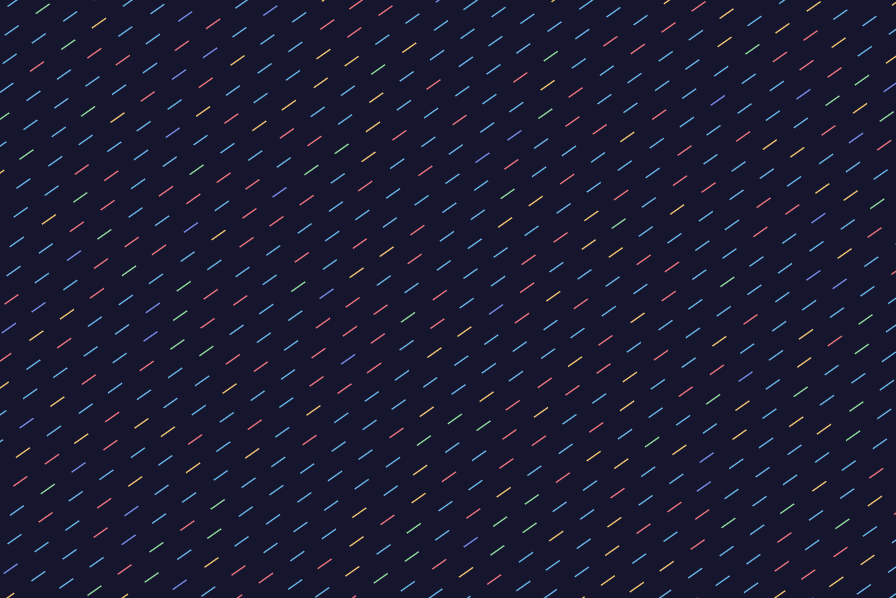
A WebGL 2 fragment shader for this pattern:

```glsl
#version 300 es
precision highp float;
// Fine slanted dashes in staggered rows on a midnight ground.
// A rotated brick lattice gives each dash its own cell; a hash of that
// cell picks the dash colour and a slight slide along its row.

uniform vec2 u_resolution;
out vec4 outColor;

// Lengths are fractions of the canvas width.
const float SLANT = radians(35.0);
const float ROW_GAP = 0.02457;
const float DASH_PERIOD = 0.04206;
const float ROW_SHIFT = 0.02057;
const vec2 DASH_HALF = vec2(0.0094, 0.00074);
const float SLIDE = 0.0026;
const vec2 LATTICE_ORIGIN = vec2(-0.0021, 0.0693);

const vec3 MIDNIGHT = vec3(0.083, 0.087, 0.176);
const vec3 SKY = vec3(0.42, 0.73, 0.94);
const vec3 CORAL = vec3(0.96, 0.46, 0.50);
const vec3 AMBER = vec3(0.98, 0.79, 0.45);
const vec3 MINT = vec3(0.58, 0.88, 0.63);
const vec3 PERIWINKLE = vec3(0.48, 0.56, 0.93);

// Two values in 0..1 for each cell, without sine.
vec2 hash22(vec2 cell) {
    vec3 q = fract(cell.xyx * vec3(0.1031, 0.1030, 0.0973));
    q += dot(q, q.yzx + 33.33);
    return fract((q.xx + q.yz) * q.zy);
}

float boxDistance(vec2 p, vec2 halfSize) {
    vec2 d = abs(p) - halfSize;
    return length(max(d, 0.0)) + min(max(d.x, d.y), 0.0);
}

// Weighted choice: mostly blue and coral, fewer of the others.
vec3 dashColor(float pick) {
    if (pick < 0.46) return SKY;
    if (pick < 0.71) return CORAL;
    if (pick < 0.85) return AMBER;
    if (pick < 0.94) return MINT;
    return PERIWINKLE;
}

// Axes along the dash and across the rows.
vec2 toRowSpace(vec2 p, float angle) {
    vec2 along = vec2(cos(angle), sin(angle));
    vec2 across = vec2(along.y, -along.x);
    return vec2(dot(p, along), dot(p, across));
}

void main() {
    float pixel = 1.0 / u_resolution.x;
    vec2 p = (gl_FragCoord.xy - 0.5 * u_resolution) * pixel;
    vec2 q = toRowSpace(p - LATTICE_ORIGIN, SLANT);

    // Cell index and local position, centred on the dash.
    float row = floor(q.y / ROW_GAP + 0.5);
    float x = q.x - row * ROW_SHIFT;
    float column = floor(x / DASH_PERIOD + 0.5);
    vec2 local = vec2(x - column * DASH_PERIOD, q.y - row * ROW_GAP);

    // Per-dash variation.
    vec2 rnd = hash22(vec2(column, row) + 217.0);
    local.x += (rnd.y - 0.5) * SLIDE;

    // Smooth edge one pixel wide.
    float coverage = clamp(0.5 - boxDistance(local, DASH_HALF) / pixel, 0.0, 1.0);
    outColor = vec4(mix(MIDNIGHT, dashColor(rnd.x), coverage), 1.0);
}
```
